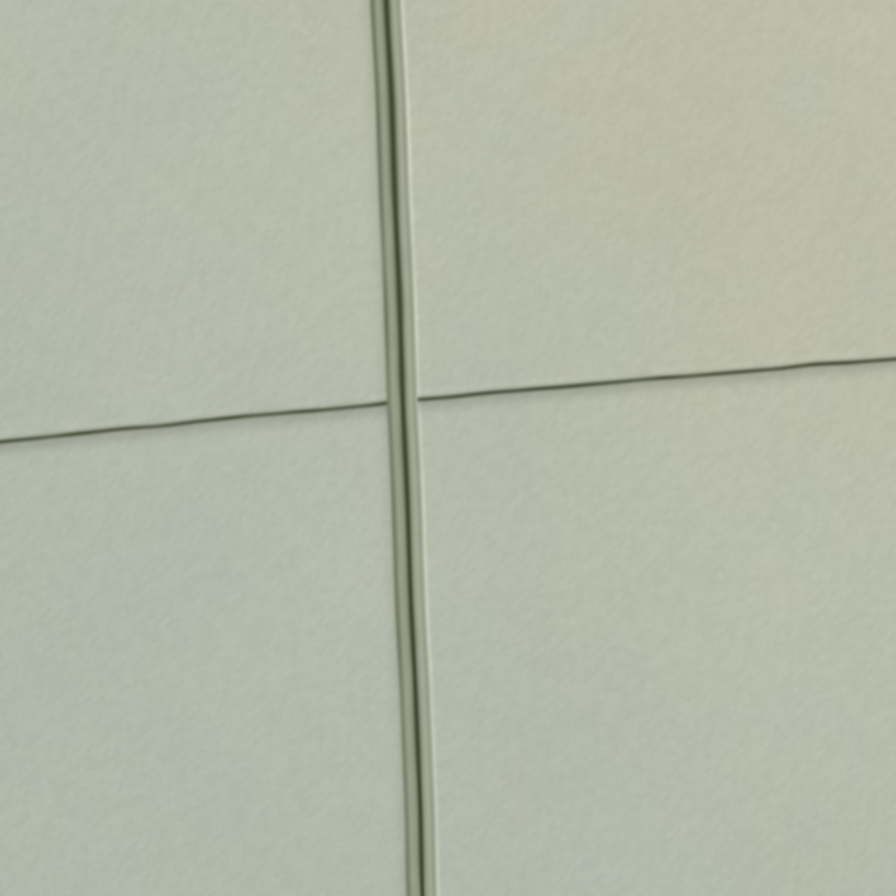
Reproduce this texture procedurally as a three.js fragment shader.

```glsl
// Four pale grey-green panels meeting at one upright strip and one thin seam.
// Both joints are slanted, slightly wavering lines shaded by signed distance;
// layered value noise gives the panels their faint mottling and grain.

varying vec2 vUv;

float hash(vec2 p) {
  return fract(sin(dot(p, vec2(127.1, 311.7))) * 43758.5453);
}

float noise(vec2 p) {
  vec2 i = floor(p);
  vec2 f = fract(p);
  f = f * f * (3.0 - 2.0 * f);
  return mix(mix(hash(i), hash(i + vec2(1.0, 0.0)), f.x),
             mix(hash(i + vec2(0.0, 1.0)), hash(i + vec2(1.0, 1.0)), f.x), f.y);
}

float fbm(vec2 p) {
  float sum = 0.0;
  float gain = 0.5;
  for (int i = 0; i < 4; i++) {
    sum += gain * noise(p);
    p = p * 2.03 + 17.3;
    gain *= 0.5;
  }
  return sum / 0.9375;
}

// Soft line: 1 at distance 0, fading as a bell of the given radius
float bell(float d, float radius) {
  return exp(-d * d / (radius * radius));
}

// Smooth-edged band of the given half width
float band(float d, float halfWidth, float soft) {
  return 1.0 - smoothstep(halfWidth - soft, halfWidth + soft, abs(d));
}

void main() {
  vec2 uv = vUv;

  // Panel paint: cool at lower left, warmer toward the upper right
  vec3 cool = vec3(0.690, 0.728, 0.670);
  vec3 warm = vec3(0.738, 0.744, 0.668);
  vec3 color = mix(cool, warm, smoothstep(0.2, 1.9, uv.x + uv.y));
  color *= 1.0 + 0.025 * (fbm(uv * 5.0) - 0.5);
  color += vec3(0.014, 0.002, -0.014) * (fbm(uv * 9.0 + 40.0) - 0.5);

  // Fine slanted grain
  vec2 grainUv = vec2(uv.x + uv.y, uv.y - uv.x);
  color += 0.020 * (noise(grainUv * vec2(75.0, 140.0)) - 0.5);
  color += 0.012 * (noise(uv * 260.0) - 0.5);

  // Signed distances to the joints: right of the strip, above the seam
  float waver = 0.0022 * (noise(vec2(uv.y * 9.0, 3.0)) - 0.5);
  float across = uv.x - (0.4725 - 0.0405 * uv.y + waver);
  float seamWaver = 0.0016 * (noise(vec2(uv.x * 22.0, 8.0)) - 0.5);
  float above = uv.y - (0.5065 + 0.0935 * uv.x
                        + 0.013 * uv.x * (1.0 - uv.x) + seamWaver);

  // Seam: broad shadow underneath, faint lip above, narrow dark core
  float seamWear = noise(vec2(uv.x * 35.0, 21.0));
  color *= 1.0 - 0.10 * bell(above + 0.005, 0.009);
  color += 0.025 * seamWear * bell(above - 0.008, 0.004);
  color = mix(color, vec3(0.32, 0.345, 0.265),
              (0.78 + 0.20 * seamWear) * bell(above, 0.0029));

  // Upright strip covers the seam, with a slightly shaded face
  vec3 stripColor = mix(vec3(0.620, 0.645, 0.555), vec3(0.675, 0.700, 0.615),
                        smoothstep(-0.010, 0.014, across));
  stripColor += 0.018 * (noise(uv * vec2(180.0, 45.0)) - 0.5);
  color = mix(color, stripColor, band(across, 0.0165, 0.0025));

  // Left edge: soft shadow that sharpens and darkens toward the bottom
  float edgeWear = noise(vec2(uv.y * 14.0, 52.0));
  color = mix(color, vec3(0.43, 0.46, 0.375),
              (0.62 + 0.25 * edgeWear) * bell(across + 0.0155, 0.0034));
  color *= 1.0 - 0.035 * bell(across + 0.021, 0.007);

  // Right edge: thin shade beside a pale raised lip
  color *= 1.0 - 0.11 * bell(across - 0.0130, 0.0028);
  color += 0.060 * (0.7 + 0.5 * edgeWear) * bell(across - 0.0180, 0.0027);

  // Central groove: halo and dark core, a little wider toward the top
  float grooveWidth = mix(0.0030, 0.0040, uv.y);
  grooveWidth += 0.0007 * (noise(vec2(uv.y * 24.0, 70.0)) - 0.5);
  color *= 1.0 - 0.14 * bell(across, 0.008);
  color = mix(color, vec3(0.255, 0.275, 0.190), 0.95 * bell(across, grooveWidth));

  gl_FragColor = vec4(clamp(color, 0.0, 1.0), 1.0);
}
```
